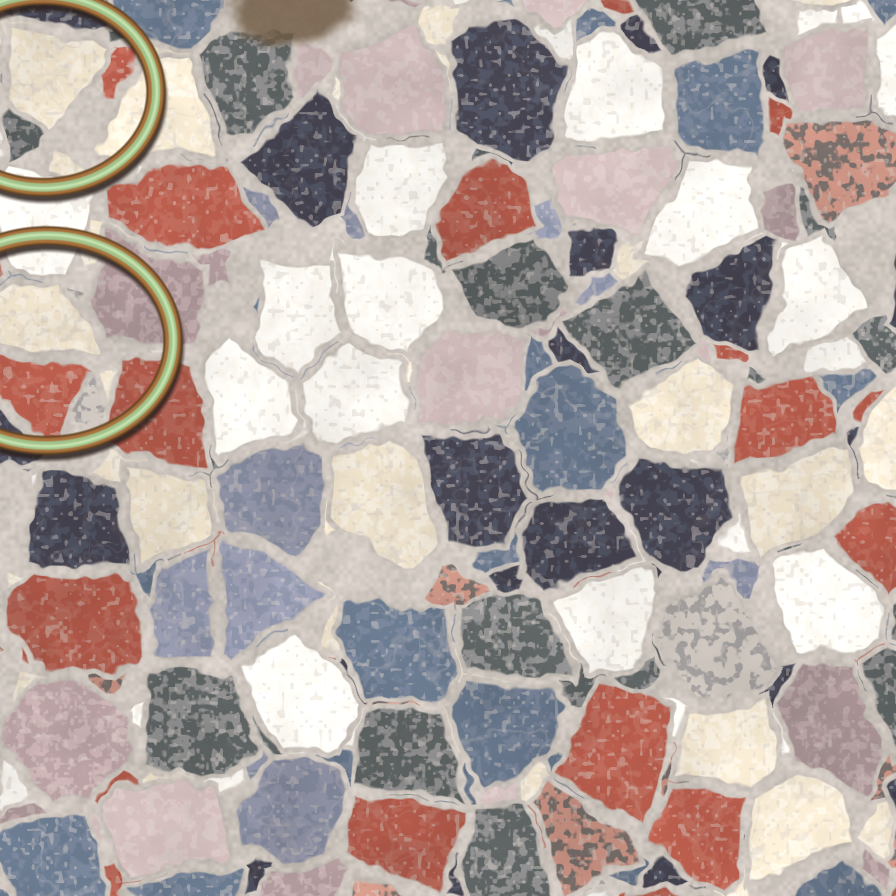
Give the GLSL for this texture, as a three.js fragment shader.

```glsl
// Terrazzo floor: irregular stone pieces bedded in pale grout, with two banded hoops.
// Each stone is a Voronoi cell cut by a tapered box; edges are roughened by
// noise, and flecks, veins and dust vary with the kind of stone.

varying vec2 vUv;

const float STONE_GRID = 8.2;
const float CHIP_GRID = 19.0;
const float GROUT_GAP = 0.060;
const float CHIP_CLEARANCE = 0.007;
const float EDGE_SOFTNESS = 0.0016;
const float HOOP_WIDTH = 0.0105;
const vec2 SEED = vec2(23.0, 41.0);

const vec3 GROUT = vec3(0.82, 0.79, 0.76);
const vec3 WHITE = vec3(0.99, 0.98, 0.96);
const vec3 CREAM = vec3(0.95, 0.90, 0.81);
const vec3 ROSE = vec3(0.84, 0.75, 0.75);
const vec3 MAUVE = vec3(0.69, 0.60, 0.61);
const vec3 SLATE = vec3(0.40, 0.46, 0.54);
const vec3 LAVENDER = vec3(0.59, 0.60, 0.68);
const vec3 CHARCOAL = vec3(0.27, 0.26, 0.31);
const vec3 BASALT = vec3(0.36, 0.38, 0.38);
const vec3 RED = vec3(0.70, 0.35, 0.29);
const vec3 GRANITE = vec3(0.80, 0.58, 0.52);
const vec3 ASH = vec3(0.62, 0.61, 0.61);
const vec3 HOOP_GREEN = vec3(0.63, 0.75, 0.54);
const vec3 HOOP_OCHRE = vec3(0.66, 0.45, 0.24);
const vec3 SHADOW = vec3(0.17, 0.13, 0.12);

vec3 hash3(vec2 p) {
  vec3 q = fract(p.xyx * vec3(0.1031, 0.1030, 0.0973));
  q += dot(q, q.yxz + 33.33);
  return fract((q.xxy + q.yzz) * q.zyx);
}

float noise(vec2 p) {
  vec2 i = floor(p), f = fract(p);
  f = f * f * (3.0 - 2.0 * f);
  float low = mix(hash3(i).x, hash3(i + vec2(1.0, 0.0)).x, f.x);
  float high = mix(hash3(i + vec2(0.0, 1.0)).x, hash3(i + 1.0).x, f.x);
  return mix(low, high, f.y);
}

float fbm(vec2 p) {
  float sum = 0.0, amp = 0.533;
  for (int i = 0; i < 4; i++) {
    sum += amp * noise(p);
    p = mat2(1.6, 1.2, -1.2, 1.6) * p + 7.3;
    amp *= 0.5;
  }
  return sum;
}

vec2 site(vec2 id) { return id + 0.12 + 0.76 * hash3(id).xy; }

// Returns the stone id in xy and its signed distance in z, in grid units.
vec3 stones(vec2 p) {
  vec2 id = floor(p), home = id, toSite = vec2(9.0);
  for (int y = -1; y <= 1; y++) for (int x = -1; x <= 1; x++) {
    vec2 cell = home + vec2(float(x), float(y));
    vec2 r = site(cell) - p;
    if (dot(r, r) < dot(toSite, toSite)) { toSite = r; id = cell; }
  }
  float edge = 9.0;
  for (int y = -2; y <= 2; y++) for (int x = -2; x <= 2; x++) {
    vec2 r = site(id + vec2(float(x), float(y))) - p;
    vec2 across = r - toSite;
    if (dot(across, across) > 0.0001) edge = min(edge, dot(0.5 * (toSite + r), normalize(across)));
  }
  vec3 h = hash3(id + 91.0), k = hash3(id + 57.0);
  float a = 3.1416 * h.x;
  vec2 q = mat2(cos(a), sin(a), -sin(a), cos(a)) * toSite;
  q.x *= 1.0 + 0.9 * (k.x - 0.5) * q.y;
  vec2 slab = abs(q) - vec2(0.44 + 0.22 * h.y, 0.38 + 0.18 * h.z);
  return vec3(id, max(max(slab.x, slab.y), GROUT_GAP - edge));
}

vec3 stoneColor(vec2 id, vec2 p) {
  vec3 h = hash3(id + 133.0);
  float kind = h.x;
  vec3 base = WHITE, fleck = CREAM;
  float amount = 0.15, veins = 0.1;
  if (kind > 0.17) { base = CREAM; fleck = WHITE; amount = 0.4; veins = 0.25; }
  if (kind > 0.29) { base = ROSE; fleck = WHITE; amount = 0.2; veins = 0.3; }
  if (kind > 0.37) { base = MAUVE; fleck = ROSE; amount = 0.5; veins = 0.15; }
  if (kind > 0.42) { base = SLATE; fleck = LAVENDER; amount = 0.3; veins = 0.2; }
  if (kind > 0.56) { base = LAVENDER; fleck = SLATE; amount = 0.3; }
  if (kind > 0.60) { base = CHARCOAL; fleck = SLATE; amount = 0.3; veins = 0.08; }
  if (kind > 0.72) { base = BASALT; fleck = ASH; amount = 0.75; veins = 0.0; }
  if (kind > 0.82) { base = RED; fleck = GRANITE; amount = 0.25; veins = 0.1; }
  if (kind > 0.90) { base = GRANITE; fleck = BASALT; amount = 0.75; veins = 0.0; }
  if (kind > 0.96) { base = GROUT; fleck = ASH; amount = 0.9; veins = 0.0; }
  float grain = 0.65 * noise(p * 125.0) + 0.35 * noise(p * 260.0 + 9.0);
  vec3 col = mix(base, fleck, amount * smoothstep(0.46, 0.64, grain));
  float vein = 1.0 - smoothstep(0.0, 0.03, abs(fbm(p * 16.0 + 5.0 * h.yz) - 0.5));
  col = mix(col, GROUT, veins * vein);
  col = mix(col, GROUT, 0.4 * smoothstep(0.70, 0.85, noise(p * 190.0 + 31.0)));
  return col * (0.93 + 0.12 * h.y + 0.14 * (fbm(p * 22.0) - 0.5));
}

float hoop(vec2 p, vec2 center, vec2 radii) {
  vec2 q = (p - center) / radii;
  float k = length(q);
  return k * (k - 1.0) / max(length(q / radii), 0.001);
}

float hoops(vec2 p) {
  float upper = hoop(p, vec2(0.048, 0.898), vec2(0.126, 0.107));
  float lower = hoop(p, vec2(0.052, 0.620), vec2(0.141, 0.117));
  return abs(upper) < abs(lower) ? upper : lower;
}

float cover(float d) { return 1.0 - smoothstep(-EDGE_SOFTNESS, EDGE_SOFTNESS, d); }

void main() {
  vec2 p = vUv;
  vec2 rough = 0.014 * (vec2(noise(p * 24.0), noise(p * 24.0 + 50.0)) - 0.5)
             + 0.007 * (vec2(noise(p * 85.0), noise(p * 85.0 + 70.0)) - 0.5);

  // Stones and the small chips left between them
  vec3 stone = stones((p + rough) * STONE_GRID + SEED);
  vec3 chip = stones((p + rough) * CHIP_GRID + SEED * 3.0);
  float d = stone.z / STONE_GRID;
  float chipD = max(chip.z / CHIP_GRID, CHIP_CLEARANCE - d);
  float chipShown = step(0.45, hash3(chip.xy + 211.0).y);

  vec3 col = GROUT * (1.0 + 0.16 * (fbm(p * 30.0) - 0.5) + 0.10 * (noise(p * 210.0) - 0.5));
  col *= 1.0 - 0.07 * exp(-max(d, 0.0) * 220.0);
  col = mix(col, stoneColor(chip.xy, p), chipShown * cover(chipD));
  col = mix(col, stoneColor(stone.xy, p), cover(d));

  // Brown stain at the upper edge
  float stain = length((p - vec2(0.32, 1.0)) / vec2(0.075, 0.055)) + 0.6 * (fbm(p * 20.0) - 0.5);
  col = mix(col, vec3(0.43, 0.35, 0.26), 0.8 * (1.0 - smoothstep(0.7, 1.05, stain)));

  // Hoops: cast shadow, then ochre and green bands with a gloss line
  float shade = abs(hoops(p + vec2(-0.002, 0.007))) - HOOP_WIDTH;
  col = mix(col, SHADOW, 0.85 * (1.0 - smoothstep(-0.004, 0.003, shade)));
  float ring = hoops(p), t = ring / HOOP_WIDTH;
  vec3 band = mix(HOOP_OCHRE, HOOP_GREEN, smoothstep(-0.55, -0.3, t) - smoothstep(0.35, 0.6, t));
  band *= 1.0 - 0.45 * smoothstep(0.6, 1.0, abs(t));
  band += 0.14 * exp(-30.0 * (t - 0.1) * (t - 0.1));
  col = mix(col, band, cover(abs(ring) - HOOP_WIDTH));

  gl_FragColor = vec4(clamp(col, 0.0, 1.0), 1.0);
}
```
